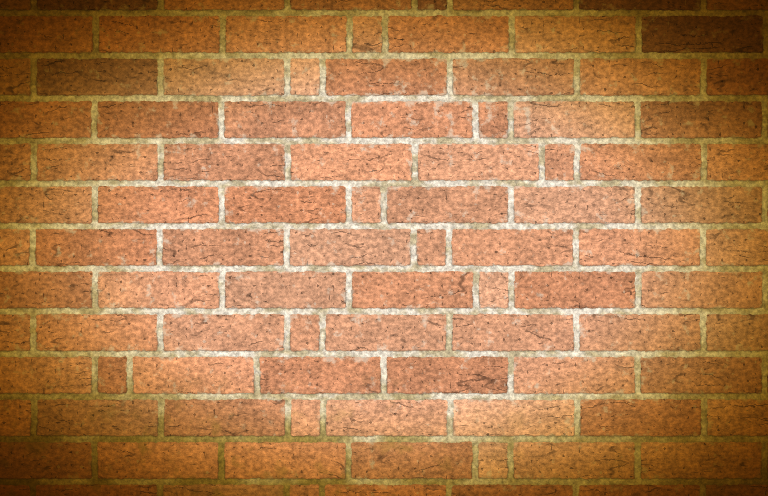
Write a Shadertoy shader that draws this texture.

```glsl
// Weathered brick wall: staggered stretchers, one header per course, pale mortar, dark warm vignette.

const float COURSE = 0.0859;     // height of one course, joint to joint
const float STRETCHER = 0.256;   // length of a long brick, joint to joint
const float HEADER = 0.071;      // length of a short brick, joint to joint
const float JOINT = 0.0062;      // half width of a mortar joint
const float TOP_GAP = 0.0263;    // visible part of the cut top course

// Number of long bricks before the header, per course from the top
const int HEADER_SLOT[13] = int[13](3, 2, 2, 3, 4, 2, 3, 3, 2, 0, 2, 3, 2);

const vec3 BRICK_PINK   = vec3(0.90, 0.68, 0.54);
const vec3 BRICK_ORANGE = vec3(0.85, 0.57, 0.41);
const vec3 BRICK_BURNT  = vec3(0.52, 0.36, 0.27);
const vec3 MORTAR_PALE  = vec3(0.95, 0.90, 0.82);
const vec3 MORTAR_TAN   = vec3(0.80, 0.73, 0.58);
const vec3 MOSS         = vec3(0.64, 0.55, 0.27);

float hash(vec2 p) {
    vec3 q = fract(vec3(p.xyx) * 0.1031);
    q += dot(q, q.yzx + 33.33);
    return fract((q.x + q.y) * q.z);
}

vec2 gradient(vec2 cell) {
    float angle = 6.2832 * hash(cell);
    return vec2(cos(angle), sin(angle));
}

// Gradient noise, roughly -0.7 to 0.7
float noise(vec2 p) {
    vec2 i = floor(p), f = p - i;
    vec2 w = f * f * f * (f * (f * 6.0 - 15.0) + 10.0);
    float a = dot(gradient(i), f);
    float b = dot(gradient(i + vec2(1, 0)), f - vec2(1, 0));
    float c = dot(gradient(i + vec2(0, 1)), f - vec2(0, 1));
    float d = dot(gradient(i + vec2(1, 1)), f - vec2(1, 1));
    return mix(mix(a, b, w.x), mix(c, d, w.x), w.y);
}

float fbm(vec2 p) {
    float sum = 0.0, gain = 1.0;
    for (int i = 0; i < 4; i++) {
        sum += gain * noise(p);
        p = p * 2.03 + 17.3;
        gain *= 0.6;
    }
    return sum;
}

float roundBox(vec2 p, vec2 halfSize, float radius) {
    vec2 q = abs(p) - halfSize + radius;
    return length(max(q, 0.0)) + min(max(q.x, q.y), 0.0) - radius;
}

// Returns offset from the brick centre, half length, and index along the course
vec3 brickAlong(float x, float row) {
    int slot = HEADER_SLOT[clamp(int(row), 0, 12)];
    float s = x - mix(0.067, 0.190, mod(row, 2.0)) - 0.008 * (hash(vec2(row, 7.0)) - 0.5);
    float start = float(slot) * STRETCHER;
    if (s > start && s < start + HEADER)
        return vec3(s - start - 0.5 * HEADER, 0.5 * HEADER, 20.0);
    if (s >= start + HEADER) s -= HEADER;
    float index = floor(s / STRETCHER);
    return vec3(s - (index + 0.5) * STRETCHER, 0.5 * STRETCHER, index);
}

vec3 mortarColor(vec2 p, float moss) {
    float blotch = smoothstep(-0.5, 0.25, fbm(p * vec2(14.0, 22.0)));
    vec3 color = mix(MORTAR_TAN, MORTAR_PALE, blotch);
    color = mix(color, MOSS, 0.8 * moss);
    return color * (1.0 + 0.26 * fbm(p * 110.0));
}

vec3 brickColor(vec2 p, vec2 id, float edge, float moss) {
    vec3 color = mix(BRICK_PINK, BRICK_ORANGE, hash(id + 3.0));
    color *= 0.93 + 0.14 * hash(id + 11.0);

    // Burnt bricks belong to the upper courses
    float burnt = step(0.8, hash(id + 29.0)) * smoothstep(0.68, 0.9, p.y);
    color = mix(color, BRICK_BURNT, 0.6 * burnt);

    // Broad stains, sandy grain and dark pits
    vec2 q = p + id * 3.7;
    color *= 1.0 + 0.13 * fbm(q * vec2(14.0, 22.0)) + 0.27 * fbm(q * vec2(95.0, 120.0));
    color *= 1.0 - 0.35 * smoothstep(0.35, 0.55, noise(q * 125.0));

    // Fine, nearly level cracks in patches
    vec2 warp = q + 0.005 * vec2(noise(q * 45.0), fbm(q * 40.0 + 9.0));
    float crack = 1.0 - smoothstep(0.01, 0.065, abs(noise(warp * vec2(9.0, 44.0))));
    color *= 1.0 - 0.30 * crack * smoothstep(0.0, 0.4, fbm(q * 14.0 + 4.0));

    // Lime bloom around the edges, a paler patch high up, and small flecks
    vec2 away = (p - vec2(0.9, 0.80)) * vec2(5.0, 12.0);
    float lime = fbm(p * 38.0 + 5.0) + 0.4 * exp(edge / 0.005) + 0.3 * exp(-dot(away, away));
    float bloom = smoothstep(0.3, 0.9, lime);
    float fleck = smoothstep(0.45, 0.6, noise(q * 85.0 + 2.0));
    color = mix(color, MORTAR_PALE, max(0.55 * bloom * (1.0 - moss), 0.4 * fleck));
    return mix(color, MOSS, 0.5 * moss * smoothstep(0.1, 0.7, fbm(p * 15.0 + 8.0)));
}

void mainImage(out vec4 fragColor, in vec2 fragCoord) {
    vec2 p = fragCoord / iResolution.y;
    float aspect = iResolution.x / iResolution.y;

    // Brick layout with uneven edges
    vec2 wobble = 0.0018 * vec2(fbm(p * 28.0), fbm(p * 28.0 + 40.0));
    float course = (1.0 - p.y - TOP_GAP + wobble.y) / COURSE + 1.0;
    float row = floor(course);
    vec3 along = brickAlong(p.x + wobble.x, row);
    vec2 local = vec2(along.x, (fract(course) - 0.5) * COURSE);
    float edge = roundBox(local, vec2(along.y, 0.5 * COURSE) - JOINT, 0.004);
    edge += 0.0018 * fbm(p * 85.0);

    // Moss gathers at the lower left
    float moss = (1.0 - smoothstep(0.06, 0.30, p.y)) * (1.0 - 0.7 * smoothstep(0.7, 1.1, p.x));
    moss *= smoothstep(-0.5, 0.3, fbm(p * 6.0));

    float soft = max(0.0011, 0.6 / iResolution.y);
    float cover = 1.0 - smoothstep(-soft, soft, edge);
    vec3 color = mix(mortarColor(p, moss), brickColor(p, vec2(along.z, row), edge, moss), cover);

    // Narrow shade where brick meets mortar
    color *= 1.0 - 0.2 * exp(-pow(edge / 0.0018, 2.0)) * (0.6 + 0.4 * sign(local.y));

    // Vignette that darkens and warms toward the corners, most at the top
    float reach = length((p - vec2(0.5 * aspect, 0.49)) / vec2(0.5 * aspect, 0.5));
    float light = 1.0 - 0.70 * smoothstep(0.56, 1.45, reach);
    color *= pow(vec3(light), vec3(1.0, 1.35, 3.0));
    fragColor = vec4(clamp(color, 0.0, 1.0), 1.0);
}
```
